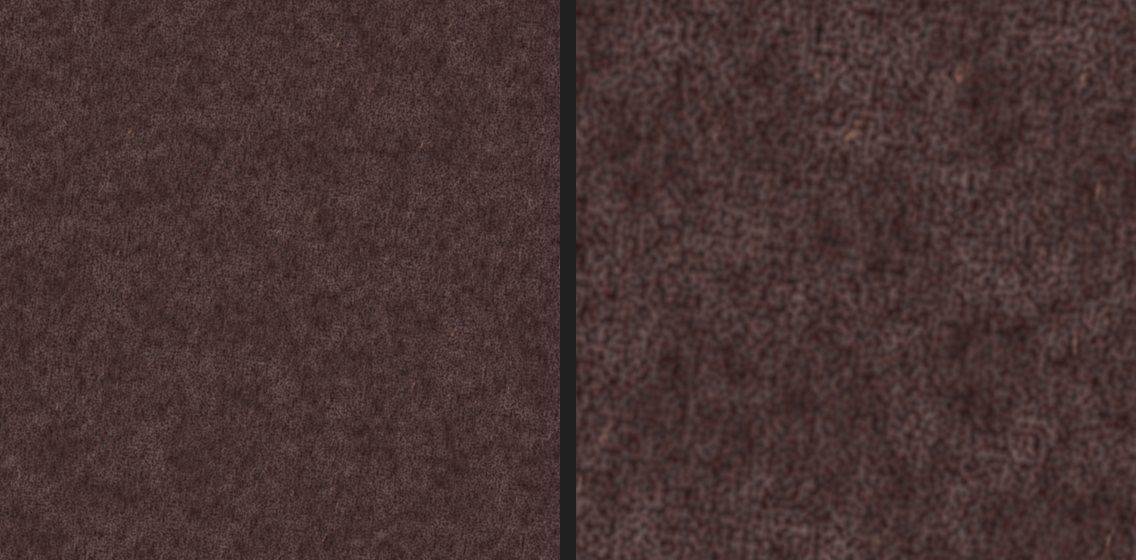
Left, the full canvas; right, a detail of the centre.
This texture is drawn by a Shadertoy shader. Its source:

```glsl
const vec3 BASE_COLOR = vec3(0.282, 0.202, 0.197);
const vec3 TONE_TINT  = vec3(1.03, 0.99, 0.98);
const vec3 HUE_SHIFT  = vec3(0.6, -0.25, -0.45);
const vec3 FLECK_COLOR = vec3(0.60, 0.44, 0.37);
const vec3 SPOT_COLOR  = vec3(0.46, 0.36, 0.35);
const vec3 PIT_COLOR   = vec3(0.16, 0.09, 0.09);

// Noise frequencies, in cells per canvas height
const vec2 GRAIN_FREQ = vec2(237.0, 219.0);
const vec2 FIBRE_FREQ = vec2(165.0, 68.0);
const vec2 TUFT_FREQ  = vec2(52.0, 40.0);
const float PATCH_FREQ = 13.0;
const float HUE_FREQ   = 145.0;

const float GRAIN_AMOUNT = 0.115;
const float FIBRE_AMOUNT = 0.070;
const float TUFT_AMOUNT  = 0.062;
const float PATCH_AMOUNT = 0.038;
const float HUE_AMOUNT   = 0.040;

// Scattered marks: cells per canvas, half size, lean from vertical, share of cells used
const float FLECK_CELLS = 15.0, FLECK_LEAN = 0.42, FLECK_SHARE = 0.50;
const vec2  FLECK_SIZE = vec2(0.0022, 0.0085);
const float SPOT_CELLS = 9.0, SPOT_LEAN = 0.9, SPOT_SHARE = 0.45;
const vec2  SPOT_SIZE = vec2(0.011, 0.014);
const float PIT_CELLS = 34.0, PIT_LEAN = -0.25, PIT_SHARE = 0.45;
const vec2  PIT_SIZE = vec2(0.0060, 0.0022);

vec2 hash22(vec2 p) {
    vec3 q = fract(p.xyx * vec3(0.1031, 0.1030, 0.0973));
    q += dot(q, q.yzx + 33.33);
    return fract((q.xx + q.yz) * q.zy);
}

float cornerSlope(vec2 cell, vec2 offset) {
    float angle = 6.2832 * hash22(cell).x;
    return dot(vec2(cos(angle), sin(angle)), offset);
}

float gradientNoise(vec2 p) {
    vec2 i = floor(p), f = p - i;
    vec2 w = f * f * f * (f * (f * 6.0 - 15.0) + 10.0);
    vec2 e = vec2(1.0, 0.0);
    float low  = mix(cornerSlope(i, f), cornerSlope(i + e, f - e), w.x);
    float high = mix(cornerSlope(i + e.yx, f - e.yx), cornerSlope(i + e.xx, f - e.xx), w.x);
    return mix(low, high, w.y);
}

mat2 rotation(float angle) {
    float c = cos(angle), s = sin(angle);
    return mat2(c, s, -s, c);
}

// Soft elongated marks, one at most in each jittered cell
float scatter(vec2 uv, float cells, vec2 halfSize, float lean, float share, float seed) {
    vec2 home = floor(uv * cells);
    float cover = 0.0;
    for (int y = -1; y <= 1; y++) {
        for (int x = -1; x <= 1; x++) {
            vec2 cell = home + vec2(x, y);
            vec2 place = hash22(cell + seed);
            vec2 traits = hash22(cell + seed + 57.3);
            vec2 d = rotation(lean + 0.35 * (traits.y - 0.5)) * (uv - (cell + place) / cells);
            d /= halfSize * mix(0.65, 1.2, traits.y);
            float strength = step(traits.x, share) * mix(0.35, 1.0, traits.x / share);
            cover = max(cover, strength * exp(-dot(d, d)));
        }
    }
    return cover;
}

void mainImage(out vec4 fragColor, in vec2 fragCoord) {
    vec2 uv = fragCoord / iResolution.y;

    // Woolly layers, from fine to broad
    float grain = gradientNoise(rotation(0.13) * uv * GRAIN_FREQ + 11.0);
    float fibre = gradientNoise(rotation(0.12) * uv * FIBRE_FREQ + 31.0);
    float tuft  = gradientNoise(rotation(0.40) * uv * TUFT_FREQ + 53.0);
    float broad = gradientNoise(uv * PATCH_FREQ + 71.0)
                + 0.5 * gradientNoise(uv * PATCH_FREQ * 2.1 + 83.0);
    float hue   = gradientNoise(rotation(0.7) * uv * HUE_FREQ + 97.0);

    float roughness = 1.0 + 0.6 * broad + 0.4 * tuft;
    float tone = GRAIN_AMOUNT * roughness * grain + FIBRE_AMOUNT * fibre
               + TUFT_AMOUNT * tuft + PATCH_AMOUNT * broad;
    vec3 color = BASE_COLOR + tone * TONE_TINT + HUE_AMOUNT * hue * HUE_SHIFT;

    // Ragged pits, pale spots and slanted flecks
    vec2 warped = uv + 0.003 * vec2(tuft, fibre);
    float ragged = clamp(0.7 + 0.9 * grain + 0.6 * fibre, 0.0, 1.0);
    float pits   = scatter(warped, PIT_CELLS, PIT_SIZE, PIT_LEAN, PIT_SHARE, 5.0);
    float spots  = scatter(warped, SPOT_CELLS, SPOT_SIZE, SPOT_LEAN, SPOT_SHARE, 19.0);
    float flecks = scatter(warped, FLECK_CELLS, FLECK_SIZE, FLECK_LEAN, FLECK_SHARE, 41.0);
    color = mix(color, PIT_COLOR, 0.55 * pits * ragged);
    color = mix(color, SPOT_COLOR, 0.55 * spots * ragged);
    color = mix(color, FLECK_COLOR, 0.65 * flecks * ragged);

    fragColor = vec4(clamp(color, 0.0, 1.0), 1.0);
}
```
